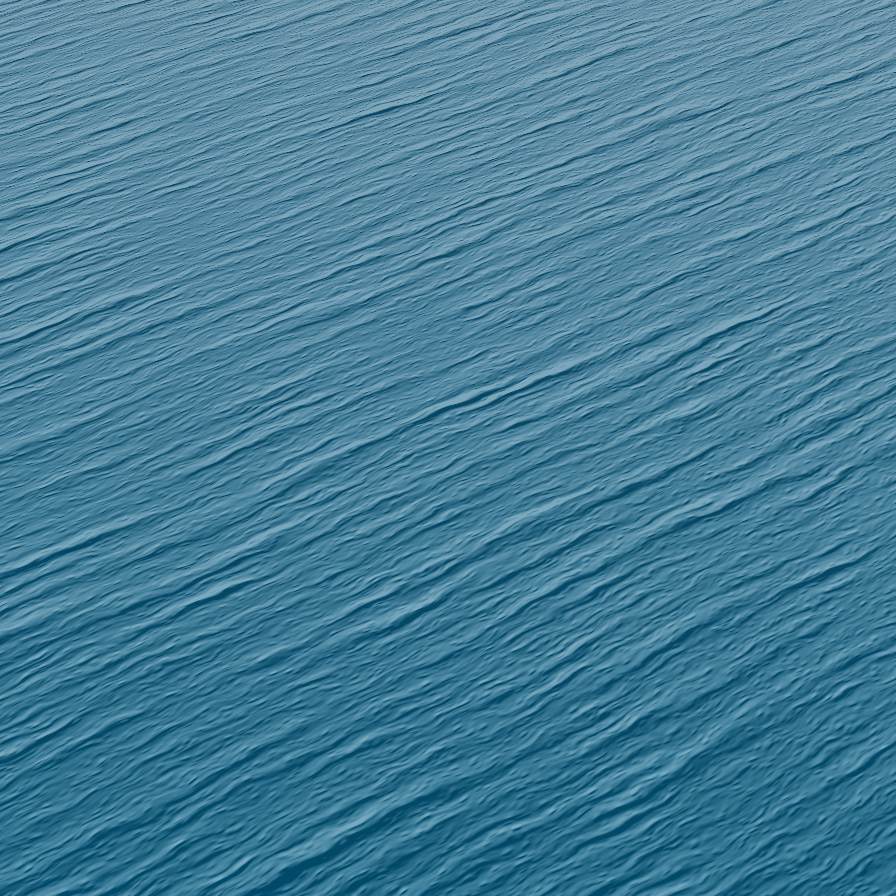
A Shadertoy shader for this texture:

```glsl
const vec3 DEEP  = vec3(0.025, 0.275, 0.385);
const vec3 WATER = vec3(0.28, 0.50, 0.60);
const vec3 SHEEN = vec3(0.46, 0.635, 0.715);
const vec3 NEAR_TINT = vec3(-0.025, 0.012, 0.022);
const vec3 FAR_TINT  = vec3(0.02, -0.006, -0.008);

const vec2 VANISHING = vec2(4.4, 2.26);   // where the wave crests converge
const float ALONG_SCALE = 6.9;
const float ACROSS_SCALE = 0.726;
const float SKEW = 1.98;                  // squares the two wave axes

// Wavelet sizes: along the crest, across the crest
const vec2 SWELL  = vec2(0.220, 0.0230);
const vec2 WAVE   = vec2(0.100, 0.0130);
const vec2 RIPPLE = vec2(0.044, 0.0080);
const vec2 CHOP   = vec2(0.014, 0.0052);
const vec2 GRAIN  = vec2(0.0062, 0.0040);

const float NEAR_TONE = 0.34;
const float FAR_TONE = 0.82;
const float CONTRAST = 1.1;

vec3 hash3(vec2 cell) {
    vec3 p = fract(cell.xyx * vec3(0.1031, 0.1030, 0.0973));
    p += dot(p, p.yxz + 33.33);
    return fract((p.xxy + p.yzz) * p.zyx);
}

// Shading of one wavelet: a narrow dark crease below a broad lit back
float waveletShade(vec2 d) {
    float body = max(0.0, 1.0 - dot(d, d));
    float crease = d.y + 0.2;
    return body * body * (0.75 * sin(4.0 * d.y) - 1.35 * exp(-42.0 * crease * crease) + 0.33);
}

// Cellular layer: one wavelet of random strength in each cell
float wavelets(vec2 p, vec2 size, float seed) {
    p = p / size + seed;
    vec2 cell = floor(p);
    float shade = 0.0;
    for (int j = -1; j <= 1; j++) {
        for (int i = -1; i <= 1; i++) {
            vec2 c = cell + vec2(i, j);
            vec3 h = hash3(c + 200.0);
            shade += waveletShade(p - c - h.xy) * mix(0.2, 1.6, h.z * h.z * h.z);
        }
    }
    return shade;
}

// Canvas to water plane: x runs along the crests, y across them
vec2 waterPlane(vec2 uv) {
    float depth = VANISHING.y - uv.y;
    float across = ACROSS_SCALE * (VANISHING.x - uv.x) / depth;
    return vec2(ALONG_SCALE / depth - SKEW * across, across);
}

// Layered sines that bend the crests
float bend(vec2 p) {
    return 0.0022 * sin(17.0 * p.x + 11.0 * p.y)
         + 0.0012 * sin(47.0 * p.x - 83.0 * p.y)
         + 0.0008 * sin(139.0 * p.x + 191.0 * p.y);
}

// Broad patches of rougher and calmer water
float gust(vec2 p) {
    return sin(7.0 * p.x + 23.0 * p.y + 2.0 * sin(5.0 * p.x - 13.0 * p.y))
         * sin(11.0 * p.x - 17.0 * p.y + 1.0);
}

vec3 waterColor(float tone) {
    vec3 color = mix(DEEP, WATER, clamp(tone / 0.58, 0.0, 1.0));
    return mix(color, SHEEN, clamp((tone - 0.58) / 0.42, 0.0, 1.15));
}

void mainImage(out vec4 fragColor, in vec2 fragCoord) {
    vec2 uv = fragCoord / iResolution.xy;
    vec2 p = waterPlane(uv);
    p.y += bend(p);

    // Waves from long swell down to fine grain
    float waves = 0.16 * wavelets(p, SWELL, 3.7)
                + 0.24 * wavelets(p, WAVE, 17.3)
                + 0.22 * wavelets(p, RIPPLE, 41.9);
    float texture_ = 0.17 * wavelets(p, CHOP, 71.1)
                   + 0.21 * wavelets(p, GRAIN, 97.5);
    float patches = gust(p);

    // Distance gradient, then light and shade
    float tone = mix(NEAR_TONE, FAR_TONE, uv.y) + 0.02 * patches;
    tone += CONTRAST * (waves * (1.0 + 0.25 * patches) + texture_);

    vec3 color = waterColor(tone) + mix(NEAR_TINT, FAR_TINT, uv.y);
    fragColor = vec4(clamp(color, 0.0, 1.0), 1.0);
}
```
